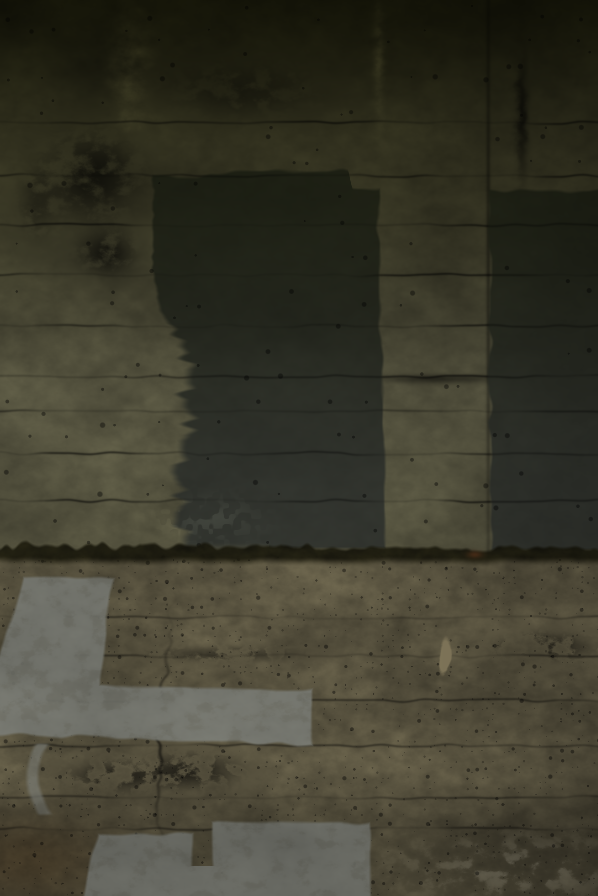
This texture is drawn by a Shadertoy shader. Its source:

```glsl
const vec3 WALL_TOP = vec3(.075, .075, .03);
const vec3 WALL_MID = vec3(.205, .2, .13);
const vec3 WALL_LOW = vec3(.32, .312, .237);
const vec3 PLINTH = vec3(.35, .327, .25);
const vec3 PANEL_TOP = vec3(.11, .12, .075);
const vec3 PANEL_LOW = vec3(.185, .195, .175);
const vec3 WHITEWASH = vec3(.455, .46, .43);
const vec3 SOIL = vec3(.08, .075, .035);
const float LEDGE = .62;
const float SOFT = .0022;
const float GRAIN = .25;
const float WALL_SEAMS[9] = float[9](.137, .196, .251, .307, .364, .42, .459, .506, .559);
const float PLINTH_SEAMS[6] = float[6](.689, .732, .782, .832, .89, .925);

float hash(vec2 p) {
    vec3 q = fract(p.xyx * .1031);
    q += dot(q, q.yzx + 33.33);
    return fract((q.x + q.y) * q.z);
}

float noise(vec2 p) {
    vec2 i = floor(p), f = fract(p);
    f = f * f * (3. - 2. * f);
    return mix(mix(hash(i), hash(i + vec2(1, 0)), f.x),
               mix(hash(i + vec2(0, 1)), hash(i + 1.), f.x), f.y);
}

float fbm(vec2 p) {
    float sum = 0., amp = .5;
    for (int i = 0; i < 5; i++) {
        sum += amp * noise(p);
        p = mat2(1.6, 1.2, -1.2, 1.6) * p + 7.3;
        amp *= .5;
    }
    return sum;
}

// Rectangle between left, right, top and bottom
float slab(vec2 p, float l, float r, float t, float b, float soft) {
    float d = max(max(l - p.x, p.x - r), max(t - p.y, p.y - b));
    return 1. - smoothstep(-soft, soft, d);
}

float blob(vec2 p, float x, float y, float w, float h) {
    vec2 q = (p - vec2(x, y)) / vec2(w, h);
    return exp(-dot(q, q));
}

float seam(vec2 p, float y) {
    float id = y * 97.;
    float d = p.y - y - .004 * (noise(vec2(p.x * 40., id)) - .5);
    float strength = .25 + .75 * smoothstep(.25, .7, noise(vec2(p.x * 11., id)));
    return strength * exp(-d * d / 2.2e-6);
}

float pits(vec2 p, float cells, float density) {
    vec2 cell = floor(p * cells);
    float radius = .1 + .2 * hash(cell + 5.);
    float d = length(fract(p * cells) - .3 - .4 * hash(cell + 3.));
    return step(1. - density, hash(cell)) * (1. - smoothstep(radius * .5, radius, d));
}

vec3 upperWall(vec2 p, float cloud, float mottle) {
    vec3 col = mix(WALL_TOP, WALL_MID, smoothstep(-.02, .23, p.y));
    col = mix(col, WALL_LOW, smoothstep(.18, .46, p.y)) * (.72 + .56 * cloud);

    // Damp stains and pale runs
    float damp = blob(p, .105, .195, .05, .045) + blob(p, .12, .283, .03, .022)
               + .6 * blob(p, .27, .1, .08, .03) + .5 * blob(p, .04, .23, .02, .04);
    col *= 1. - .62 * min(damp, 1.) * smoothstep(.25, .6, mottle);
    float runs = blob(p, .145, .085, .02, .06) + blob(p, .423, .07, .006, .07);
    col += vec3(.1, .095, .06) * runs * mottle;
    col *= 1. - .6 * blob(p, .578 + .01 * mottle, .13, .006, .06);
    col *= 1. - .22 * blob(p, .5, .3, .06, .13) * smoothstep(.35, .6, cloud);
    col *= 1. - .45 * blob(p, .49, .423, .07, .005);
    col *= 1. - .35 * blob(p, .545, .3, .0025, .4);

    // Painted panels with brushed edges
    float brush = noise(p * vec2(9, 150)) - .5;
    float rag = .006 * (noise(p * 55.) - .5);
    float fade = smoothstep(.3, .42, p.y);
    float left = .171 + .034 * fade + brush * (.004 + .022 * fade);
    float top = .197 - .006 * smoothstep(.24, .27, p.x) + .019 * smoothstep(.388, .394, p.x);
    float soft = SOFT + .005 * fade * step(p.x, .3);
    float panel = slab(p, left, .422 + .02 * (p.y - .2) + rag, top + rag, .612, soft);
    panel = max(panel, slab(p, .547 + rag, 1., .213 + rag, .614, SOFT));
    vec3 paint = mix(PANEL_TOP, PANEL_LOW, smoothstep(.18, .6, p.y)) * (.9 + .2 * cloud);
    col = mix(col, paint, .97 * panel);

    // Board joints show through the paint
    float joints = 0.;
    for (int i = 0; i < 9; i++) joints += seam(p, WALL_SEAMS[i]);
    col *= 1. - joints * mix(.48, .3, panel);
    col *= 1. - .4 * pits(p, 75., .06);
    float blister = smoothstep(.5, .7, noise(p * 170.)) * blob(p, .235, .58, .045, .022);
    return col * (1. + .3 * blister + GRAIN * (1. - .6 * panel) * (mottle - .5));
}

vec3 lowerWall(vec2 p, float cloud, float mottle) {
    vec3 col = PLINTH * (.72 + .54 * cloud) * (1. - .24 * smoothstep(.82, 1., p.y));
    col = mix(col, vec3(.25, .2, .125), .6 * blob(p, .03, .96, .09, .045));
    col += .1 * blob(p, .58, .97, .1, .03) * smoothstep(.45, .65, mottle);

    // Joints, grime, crack and pitting
    float joints = 0.;
    for (int i = 0; i < 6; i++) joints += seam(p, PLINTH_SEAMS[i]);
    float grime = blob(p, .215, .86, .045, .018) + blob(p, .13, .866, .05, .015)
                + blob(p, .61, .722, .05, .014) + .7 * blob(p, .25, .73, .08, .008);
    col *= 1. - .6 * min(grime, 1.) * smoothstep(.4, .58, mottle);
    float crack = .178 + .1 * max(.8 - p.y, 0.) + .012 * (noise(p.yy * 60.) - .5);
    col *= (1. - .36 * joints) * (1. - .5 * blob(p, crack, .82, .0022, .09));
    col *= 1. - .4 * pits(p, 95., .14) - .25 * pits(p + .37, 170., .16);
    col *= 1. + 1.5 * GRAIN * (mottle - .5);

    // Whitewash: upright, long bar, low blocks and curved smear
    vec2 q = p + .005 * (vec2(noise(p * 45.), noise(p * 45. + 9.)) - .5);
    float drop = q.y - .645;
    float wash = slab(q, .025 - .27 * drop, .126 - .14 * drop, .645, .8, SOFT);
    wash = max(wash, slab(q, -1., .348, .764 + .016 * q.x, .819 + .037 * q.x, SOFT));
    wash = max(wash, slab(q, -1., .11, .731, .82, SOFT));
    wash = max(wash, slab(q, .313 - .22 * q.y, .215, .93, 1.1, SOFT));
    wash = max(wash, slab(q, .238 - .03 * step(.965, q.y), .413, .919, 1.1, SOFT));
    float arc = abs(length(q - vec2(.105, .866)) - .069);
    wash = max(wash, .75 * (1. - smoothstep(.003, .009, arc)) * slab(q, .025, .06, .83, .908, SOFT));
    vec3 white = WHITEWASH * (.84 + .24 * cloud + .08 * mottle) * (1. - .13 * smoothstep(.85, .95, p.y));
    col = mix(col, white, wash * (.88 + .12 * smoothstep(.3, .5, mottle)));

    // Pale chip
    float chip = blob(q, .569 - .1 * q.y, .733, .007, .023) * (.6 + .8 * mottle);
    return mix(col, vec3(.5, .46, .35), smoothstep(.35, .65, chip));
}

void mainImage(out vec4 fragColor, in vec2 fragCoord) {
    vec2 p = vec2(fragCoord.x, iResolution.y - fragCoord.y) / iResolution.y;
    float cloud = fbm(p * vec2(9, 14));
    float mottle = fbm(p * vec2(65, 85) + 31.);
    float depth = p.y - LEDGE - .003 * (noise(p.xx * 30.) - .5);
    vec3 col = mix(upperWall(p, cloud, mottle), lowerWall(p, cloud, mottle), smoothstep(0., .004, depth));

    // Soil and a fallen leaf on the ledge
    float tuft = .005 + .01 * noise(p.xx * 70.) * (1. - .5 * smoothstep(.2, .5, p.x));
    float soil = smoothstep(-.003, .002, depth + tuft) * (1. - smoothstep(.001, .012, depth));
    col = mix(col, SOIL * (.6 + mottle), .88 * soil);
    col = mix(col, vec3(.27, .17, .09), blob(p, .53, .619, .008, .004));

    // Light falls off to the right
    fragColor = vec4(col * (1. - .12 * smoothstep(.42, .68, p.x)), 1);
}
```
